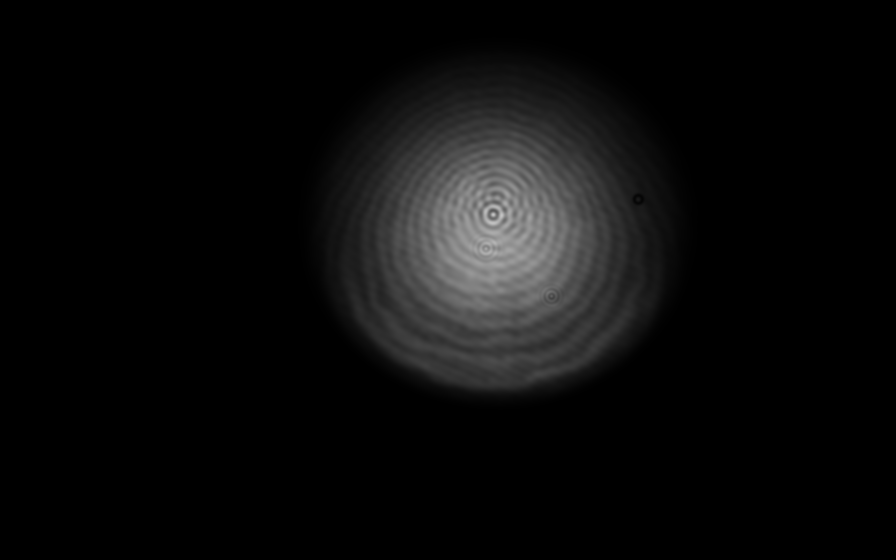
Give the GLSL for this background, as a WebGL 1 fragment shader.

```glsl
precision highp float;
// A dim laser spot on black, crossed by fine concentric diffraction rings.

#define RING_CENTER vec2(0.881, 0.617)
#define DISC_CENTER vec2(0.890, 0.604)
#define GLOW_CENTER vec2(0.884, 0.577)
#define GLOW_WIDTH 0.197
#define GLOW_LEVEL 0.61
#define RING_PERIOD 0.0145
#define RIM_RADIUS 0.292
#define RIM_LEVEL 0.12

const float TAU = 6.28319;

uniform vec2 u_resolution;

float hash(vec2 p) {
  p = fract(p * vec2(0.1031, 0.1137));
  p += dot(p, p.yx + 33.33);
  return fract((p.x + p.y) * p.x * 7.31);
}

float noise(vec2 p) {
  vec2 i = floor(p);
  vec2 f = fract(p);
  f = f * f * (3.0 - 2.0 * f);
  float low = mix(hash(i), hash(i + vec2(1.0, 0.0)), f.x);
  float high = mix(hash(i + vec2(0.0, 1.0)), hash(i + 1.0), f.x);
  return mix(low, high, f.y);
}

float gauss(float x, float width) {
  return exp(-x * x / (width * width));
}

// Rings whose spacing grows with radius, most strongly below the center.
float mainRings(vec2 v, float wobble) {
  float r = length(v);
  float below = smoothstep(-0.8, 0.8, -v.y / max(r, 0.001));
  float growth = mix(0.025, 0.085, below);
  float phase = TAU * log(1.0 + growth * r / RING_PERIOD) / growth;
  float strength = 0.065 + 0.24 * gauss(r, 0.024)
                 + 0.09 * below * smoothstep(0.12, 0.30, r);
  return strength * cos(phase + wobble * smoothstep(0.03, 0.2, r));
}

// Small ring pattern cast by a speck of dust.
float dustRings(vec2 v, float period, float size) {
  float r = length(v);
  return cos(TAU * r / period) * gauss(r, size);
}

void main() {
  vec2 p = gl_FragCoord.xy / u_resolution.y;
  p.x += 0.5 * (1.6 - u_resolution.x / u_resolution.y);

  // Broad glow with a soft disc edge
  vec2 disc = (p - DISC_CENTER) * vec2(0.96, 1.04);
  float d = length(disc);
  float light = GLOW_LEVEL * gauss(length(p - GLOW_CENTER), GLOW_WIDTH);

  // Brighter lower rim
  float lower = smoothstep(0.1, 1.0, -disc.y / max(d, 0.001));
  light += RIM_LEVEL * lower * gauss(d - RIM_RADIUS, 0.045);
  light *= smoothstep(0.355, 0.285, d);

  // Concentric rings, broken up by slow noise
  vec2 v = p - RING_CENTER;
  float wobble = 2.4 * (noise(p * 28.0) - 0.5);
  float ripple = mainRings(v, wobble);

  // Second ring set just above the center
  vec2 upper = p - vec2(0.889, 0.648);
  ripple += 0.09 * cos(TAU * length(upper) / 0.017) * gauss(length(upper), 0.085);

  // Speckle and faint slanted streaks
  ripple += 0.12 * (noise(p * 75.0) - 0.5) + 0.10 * (noise(p * 24.0 + 7.0) - 0.5);
  ripple += 0.025 * sin(TAU * dot(p, vec2(28.0, 52.0)) + wobble);

  // Dust patterns below the center
  ripple += 0.13 * dustRings(p - vec2(0.985, 0.471), 0.0085, 0.016);
  ripple += 0.09 * dustRings(p - vec2(0.868, 0.556), 0.0095, 0.020);
  light *= 1.0 + ripple;

  // Dark speck with a pale middle at the right
  float speck = length(p - vec2(1.140, 0.644));
  light *= 1.0 - 0.75 * gauss(speck - 0.007, 0.004);

  gl_FragColor = vec4(vec3(clamp(light, 0.0, 1.0)), 1.0);
}
```
